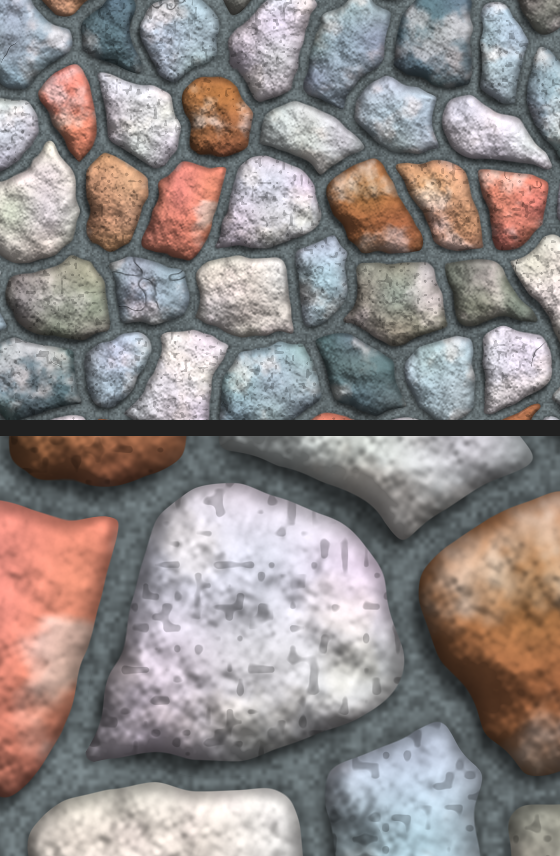
Top, the full canvas; bottom, a detail of the centre.
Write a Shadertoy shader that draws this texture.

```glsl
const float ROWS = 5.0;          // stones per canvas height
const float JITTER = 0.58;
const float INSET = 0.062;       // half width of the mortar joints
const float CORNER = 0.075;      // rounding where joints meet
const float ROUND_WIDTH = 0.27;  // width of the curved stone rim
const vec3 LIGHT = vec3(0.30, 0.60, 0.74);
const vec3 MORTAR = vec3(0.375, 0.41, 0.42);
const vec3 PALE = vec3(0.84, 0.80, 0.79);
const int KINDS = 12;
const vec3 STONE_COLORS[KINDS] = vec3[KINDS](
    vec3(0.85, 0.83, 0.86), vec3(0.58, 0.57, 0.53), vec3(0.85, 0.53, 0.45),
    vec3(0.68, 0.74, 0.78), vec3(0.81, 0.61, 0.48), vec3(0.77, 0.79, 0.81),
    vec3(0.38, 0.46, 0.49), vec3(0.84, 0.82, 0.79), vec3(0.64, 0.42, 0.28),
    vec3(0.60, 0.67, 0.71), vec3(0.52, 0.53, 0.50), vec3(0.80, 0.78, 0.82));

struct Stone {
    float depth;   // zero on the joint line, growing inward
    vec2 offset;   // position relative to the stone centre
    vec2 cell;
};

vec3 hash3(vec2 p) {
    vec3 q = fract(p.xyx * vec3(0.1031, 0.1030, 0.0973));
    q += dot(q, q.yxz + 33.33);
    return fract((q.xxy + q.yzz) * q.zyx);
}

vec3 noise3(vec2 p) {
    vec2 i = floor(p), f = fract(p);
    f = f * f * (3.0 - 2.0 * f);
    return mix(mix(hash3(i), hash3(i + vec2(1, 0)), f.x),
               mix(hash3(i + vec2(0, 1)), hash3(i + vec2(1, 1)), f.x), f.y);
}

float fbm(vec2 p) {
    float sum = 0.0, amp = 0.53;
    for (int i = 0; i < 4; i++) {
        sum += amp * noise3(p).x;
        p = mat2(1.6, 1.2, -1.2, 1.6) * p + 7.3;
        amp *= 0.5;
    }
    return sum;
}

// Voronoi cells, each with its own size, stretch and direction
Stone stoneField(vec2 p) {
    p += 0.26 * (noise3(p * 1.7).xy - 0.5) + 0.045 * (noise3(p * 6.0).yz - 0.5);
    vec2 base = floor(p);
    float nearest = 1e3, others = 0.0;
    Stone s;
    for (int y = -2; y <= 2; y++)
    for (int x = -2; x <= 2; x++) {
        vec2 cell = base + vec2(x, y);
        vec3 place = hash3(cell + 17.0), form = hash3(cell + 71.0);
        vec2 centre = cell + 0.5 + JITTER * (place.xy - 0.5);
        centre.x += 0.5 * mod(cell.y, 2.0) - 0.25;
        float angle = 3.14159 * form.x;
        float stretch = mix(1.0, 1.42, form.y);
        vec2 axis = vec2(cos(angle), sin(angle)), v = p - centre;
        vec2 local = vec2(dot(v, axis) / stretch, dot(v, vec2(-axis.y, axis.x)) * stretch);
        float d = length(local) / mix(0.76, 1.22, form.z);
        others += exp(-max(d, nearest) / CORNER);
        if (d < nearest) {
            nearest = d;
            s.offset = v;
            s.cell = cell;
        }
    }
    s.depth = -CORNER * log(max(others, 1e-30)) - nearest;
    return s;
}

vec3 stoneColor(vec2 p, vec2 cell) {
    vec3 rnd = hash3(cell + 123.0);
    float pick = fract(dot(cell, vec2(0.7549, 0.5698)) + 0.06 * rnd.x);
    vec3 color = STONE_COLORS[int(pick * float(KINDS))];
    vec2 q = p + 9.0 * rnd.xy;
    float blotch = fbm(q * 3.2), fine = fbm(q * 16.0);
    color = mix(color, PALE, 0.6 * smoothstep(0.48, 0.76, blotch));
    color *= 0.84 + 0.18 * blotch + 0.22 * fine;
    color += 0.05 * (noise3(q * 2.3) - 0.5);
    // pits and hairline cracks on some stones
    float pits = smoothstep(0.70, 0.85, noise3(q * 24.0).y) * step(0.4, rnd.y);
    float crack = 1.0 - smoothstep(0.0, 0.012, abs(fbm(q * 1.3 + 4.0) - 0.5));
    crack *= step(0.55, rnd.z) * smoothstep(0.45, 0.65, noise3(q * 3.0).z);
    return color * (1.0 - 0.22 * pits) * (1.0 - 0.38 * crack);
}

void mainImage(out vec4 fragColor, in vec2 fragCoord) {
    vec2 p = fragCoord / iResolution.y * ROWS + 20.0;
    float pixel = ROWS / iResolution.y;
    vec3 light = normalize(LIGHT);

    // stone outline from the field and its slope
    const float STEP = 0.012;
    Stone s = stoneField(p);
    vec2 slope = vec2(stoneField(p + vec2(STEP, 0)).depth,
                      stoneField(p + vec2(0, STEP)).depth) - s.depth;
    slope /= STEP;
    float steep = max(length(slope), 0.7);
    float dist = s.depth / steep - INSET;

    // domed, slightly lumpy surface
    float rim = 1.0 - clamp(dist / ROUND_WIDTH, 0.0, 1.0);
    float relief = fbm(p * 5.0);
    vec2 lumps = vec2(fbm((p + vec2(0.02, 0)) * 5.0), fbm((p + vec2(0, 0.02)) * 5.0)) - relief;
    vec2 tilt = -slope / steep * 1.5 * rim * rim + 0.55 * s.offset - lumps / 0.02 * 0.13;
    float diffuse = max(dot(normalize(vec3(tilt, 1.0)), light), 0.0);
    vec3 stone = stoneColor(p, s.cell) * (0.47 + 0.68 * diffuse);
    stone *= mix(0.68, 1.0, smoothstep(-0.01, 0.09, dist));

    // sandy mortar with soft shadows
    float grain = noise3(p * 48.0).x + 0.6 * noise3(p * 22.0).y - 0.8;
    vec3 mortar = MORTAR * (1.04 + 0.34 * grain + 0.25 * (fbm(p * 3.0) - 0.5));
    float caster = stoneField(p + light.xy * 0.12).depth * 0.5 - INSET;
    mortar *= 1.0 - 0.50 * smoothstep(-0.03, 0.07, caster);
    mortar *= mix(0.80, 1.0, smoothstep(0.0, 0.05, -dist));

    vec3 color = mix(mortar, stone, smoothstep(-pixel, pixel, dist));
    fragColor = vec4(clamp(color, 0.0, 1.0), 1.0);
}
```
